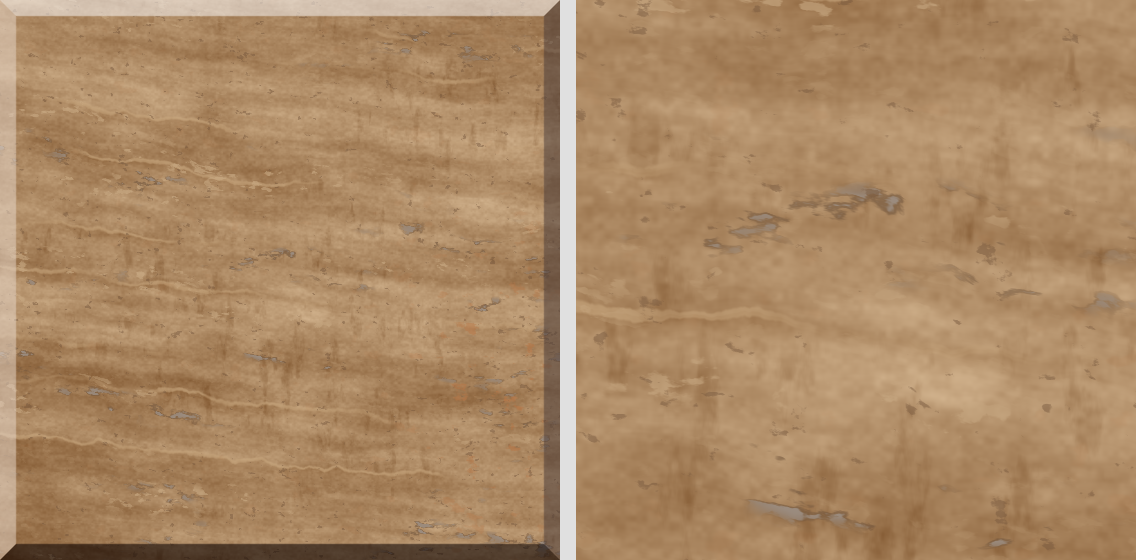
Left, the full canvas; right, a detail of the centre.
Give the GLSL for this texture, as a Shadertoy shader.

```glsl
// Bevelled travertine tile: gently sloping sediment bands, jagged pale seams,
// grey pits and rust specks, all built from warped value noise.
// Four mitred bevel faces frame the slab, lit from the upper left.

float hash(vec2 p) {
    return fract(sin(dot(p, vec2(127.1, 311.7))) * 43758.5453);
}

float noise(vec2 p) {
    vec2 i = floor(p), f = fract(p);
    f = f * f * (3.0 - 2.0 * f);
    return mix(mix(hash(i), hash(i + vec2(1, 0)), f.x),
               mix(hash(i + vec2(0, 1)), hash(i + vec2(1, 1)), f.x), f.y);
}

// Fractal noise centred on zero
float fbm(vec2 p) {
    float sum = 0.0, amp = 0.5;
    for (int i = 0; i < 5; i++) {
        sum += amp * (noise(p) - 0.5);
        p = mat2(0.995, 0.1, -0.1, 0.995) * p * 2.03 + 17.3;
        amp *= 0.5;
    }
    return sum;
}

vec3 stone(vec2 p, float px) {
    // Bedding coordinates: tilted down to the right and slightly folded
    vec2 bed = p;
    bed.y += 0.085 * p.x + 0.07 * fbm(p * vec2(2.5, 4.0)) + 0.012 * fbm(p * 22.0);

    // Broad bands, thin streaks, cloudy mottling and fine grain
    float tone = 0.25 * fbm(bed * vec2(1.3, 13.0) + 4.0)
               + 0.16 * fbm(bed * vec2(5.0, 55.0) + 31.0)
               + 0.15 * fbm(p * vec2(13.0, 16.0) + 9.0)
               + 0.05 * (noise(p * vec2(150.0, 190.0)) - 0.5)
               + 0.03 * (noise(p * 310.0) - 0.5);
    // Short upright stains hanging in some of the bands
    float stain = smoothstep(0.05, 0.3, fbm(p * vec2(70.0, 24.0)))
                * smoothstep(0.0, 0.2, fbm(bed * vec2(3.0, 9.0) + 50.0));
    tone -= 0.07 * stain;
    vec3 col = vec3(0.665, 0.523, 0.373) + tone * vec3(0.95, 1.08, 1.1);

    // Pale jagged seams with a darker layer beneath each
    for (int i = 0; i < 10; i++) {
        float k = float(i);
        float level = 0.1 + 0.103 * k + 0.06 * (hash(vec2(k, 3.0)) - 0.5);
        float jag = 0.035 * fbm(vec2(p.x * 9.0, k * 7.3))
                  + 0.014 * fbm(vec2(p.x * 45.0, k * 5.1));
        float d = bed.y - level - jag;
        float present = smoothstep(-0.08, 0.12, fbm(vec2(p.x * 3.5, k * 11.7)));
        float width = 0.0012 + 0.0025 * noise(vec2(p.x * 40.0, k * 3.7));
        float seam = 1.0 - smoothstep(width - px, width + px + 0.001, abs(d));
        float under = smoothstep(-0.035, 0.0, d) * (1.0 - smoothstep(-px, px, d));
        col -= 0.035 * under * present * vec3(0.8, 1.0, 1.1);
        col = mix(col, vec3(0.78, 0.65, 0.49), 0.6 * seam * present);
    }

    // Crumbly pale crust and small flecks
    float crust = smoothstep(0.06, 0.2, fbm(bed * vec2(4.0, 15.0) + 72.0));
    float fleck = smoothstep(0.13, 0.22, fbm(bed * vec2(48.0, 95.0) + 23.0));
    col = mix(col, vec3(0.79, 0.67, 0.52), fleck * (0.15 + 0.45 * crust));

    // Grey pits with dark rims, denser at the lower right
    float corner = exp(-18.0 * dot(p - vec2(0.89, 0.3), (p - vec2(0.89, 0.3)) * vec2(3.0, 1.0)));
    float cluster = smoothstep(0.1, 0.24, fbm(bed * vec2(4.0, 14.0) + 120.0) + 0.16 * corner);
    float pit = fbm(bed * vec2(36.0, 85.0) + 60.0);
    col = mix(col, vec3(0.46, 0.35, 0.25), 0.65 * cluster * smoothstep(0.09, 0.16, pit));
    col = mix(col, vec3(0.62, 0.57, 0.53), 0.85 * cluster * smoothstep(0.16, 0.22, pit));

    // Rust specks and scattered dark pores
    float rust = smoothstep(0.17, 0.27, fbm(p * vec2(38.0, 55.0) + 200.0));
    col = mix(col, vec3(0.72, 0.46, 0.27), rust * (0.08 + 0.6 * corner));
    float pore = smoothstep(0.2, 0.28, fbm(bed * vec2(75.0, 110.0) + 150.0));
    return mix(col, vec3(0.45, 0.33, 0.23), 0.45 * pore);
}

void mainImage(out vec4 fragColor, in vec2 fragCoord) {
    vec2 uv = fragCoord / iResolution.xy;
    float px = 1.0 / min(iResolution.x, iResolution.y);
    vec3 slab = stone(uv, px);

    // Bevel face colours, joined along the corner diagonals
    vec2 edge = min(uv, 1.0 - uv);
    vec3 side = mix(vec3(0.79, 0.69, 0.59), vec3(0.46, 0.365, 0.29), step(0.5, uv.x));
    vec3 cap = mix(vec3(0.295, 0.215, 0.15), vec3(0.835, 0.765, 0.695), step(0.5, uv.y));
    vec3 face = mix(side, cap, smoothstep(-px, px, edge.x - edge.y));

    // Let the stone grain show faintly through the bevel
    face += 0.45 * (slab - vec3(0.66, 0.52, 0.37));
    float inside = smoothstep(-px, px, min(edge.x, edge.y) - 0.0287);
    fragColor = vec4(mix(face, slab, inside), 1.0);
}
```
